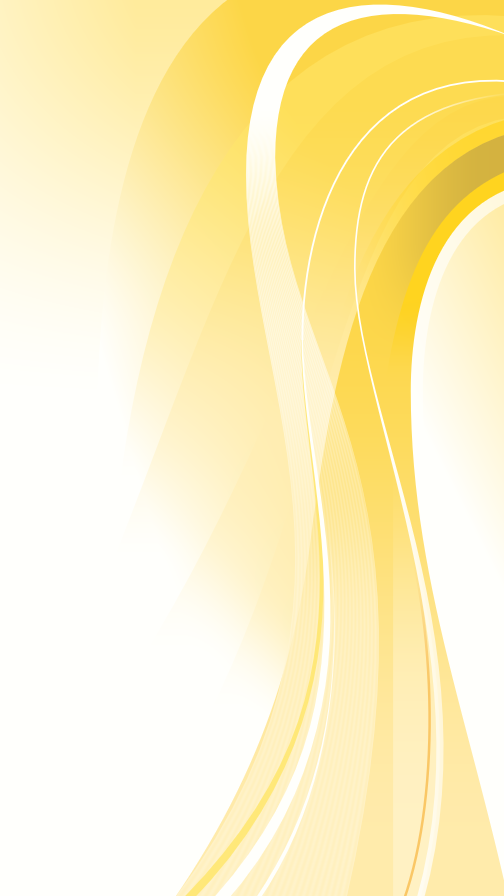
A Shadertoy shader for this background:

```glsl
// Golden ribbons sweep up from the lower edge and arch over to the right.
// Cubic curves give signed distances; these fill fading layers and draw
// tapered strokes, with fine stripes along the translucent ribbon.

const vec3 WHITE = vec3(1., 1., .99);
const vec3 CREAM = vec3(1., .93, .7);
const vec3 LEMON = vec3(1., .9, .4);
const vec3 GOLD = vec3(.99, .84, .28);
const vec3 AMBER = vec3(1., .83, .12);
const vec3 OLIVE = vec3(.83, .7, .25);

// Smooth step that may also fall.
float ramp(float a, float b, float x) {
  float t = clamp((x - a) / (b - a), 0., 1.);
  return t * t * (3. - 2. * t);
}

vec2 bezier(vec4 s, vec4 e, float t) {
  vec2 m = mix(s.zw, e.xy, t);
  return mix(mix(mix(s.xy, s.zw, t), m, t), mix(m, mix(e.xy, e.zw, t), t), t);
}

// Signed distance: negative where a leftward ray crosses the curve once.
float curve(vec2 p, vec4 s, vec4 e) {
  float near = 1e3, side = 1.;
  vec2 a = s.xy;
  for (int i = 1; i <= 28; i++) {
    vec2 b = bezier(s, e, float(i) / 28.);
    vec2 d = b - a, q = p - a;
    vec2 gap = q - d * clamp(dot(q, d) / dot(d, d), 0., 1.);
    near = min(near, dot(gap, gap));
    if ((a.y > p.y) != (b.y > p.y) && q.x > d.x * q.y / d.y) side = -side;
    a = b;
  }
  return side * sqrt(near);
}

// Two cubic pieces sharing a joint.
float sweep(vec2 p, vec4 s, vec4 e, vec4 f, vec2 g) {
  float u = curve(p, s, e), v = curve(p, vec4(e.zw, f.xy), vec4(f.zw, g));
  return sign(u) * sign(v) * min(abs(u), abs(v));
}

float cover(float d, float px) { return clamp(.5 - d / px, 0., 1.); }

float stroke(float d, float w, float px) { return cover(abs(d) - w, px); }

// Soft wash over the upper left and the fan of fading arcs.
vec3 fan(vec2 p, float px) {
  float wash = ramp(.95, 1.85, p.y) * min(.55 + 1.3 * p.x, .9);
  vec3 col = mix(WHITE, vec3(1., .91, .56), wash);
  float outer = sweep(p, vec4(.463, 1.787, .255, 1.639),
    vec4(.204, 1.292, .194, 1.014), vec4(.185, .7, .19, .3), vec2(.19, -.02));
  float fade = clamp((p.y + 3.3 * p.x - 1.733) / 2.3, 0., 1.);
  fade = min(fade + .3 * ramp(1.1, 1.7, p.y), 1.);
  col = mix(col, mix(WHITE, GOLD, fade), cover(outer, px) * ramp(.85, 1.15, p.y + p.x));

  float arc1 = curve(p, vec4(1.019, 1.745, .498, 1.789), vec4(.301, 1.315, .236, .806));
  float arc2 = curve(p, vec4(1.019, 1.708, .556, 1.72), vec4(.44, 1.199, .22, .655));
  float arc3 = curve(p, vec4(1.019, 1.588, .694, 1.581), vec4(.625, 1.014, .273, .458));
  float arc4 = curve(p, vec4(1.019, 1.546, .671, 1.5), vec4(.671, .852, .405, .343));
  float high = ramp(.9, 1.6, p.y);
  vec3 pale = mix(CREAM, LEMON, high), deep = mix(CREAM, GOLD, high);
  col = mix(col, pale, cover(arc1, px) * ramp(.8, 1.2, p.y) * .6);
  col = mix(col, deep, cover(arc2, px) * ramp(.65, 1., p.y) * .5);
  col = mix(col, deep, cover(arc3, px) * ramp(.46, .9, p.y) * .6);
  return mix(col, pale, cover(arc4, px) * ramp(.34, .8, p.y) * .55);
}

// Main golden stem, its shaded arch and the pale opening on the right.
vec3 stem(vec3 col, vec2 p, float px) {
  float edge = sweep(p, vec4(1.019, 1.516, .718, 1.431),
    vec4(.66, 1.014, .62, .736), vec4(.59, .481, .521, .25), vec2(.343, -.009));
  float shade = curve(p, vec4(1.019, 1.444, .868, 1.384), vec4(.799, 1.245, .764, 1.014));
  float gate = sweep(p, vec4(1.019, 1.407, .856, 1.35),
    vec4(.815, 1.153, .815, 1.002), vec4(.815, .644, .926, .366), vec2(1.009, -.009));
  float arch = ramp(1.05, 1.3, p.y), body = cover(edge, px);
  col = mix(col, AMBER, cover(edge - .028, px) * arch * ramp(.65, .95, p.x) * .7);
  col = mix(col, mix(vec3(1., .92, .67), GOLD, ramp(.1, 1.25, p.y)), body);
  col = mix(col, OLIVE, body * arch * ramp(.7, .97, p.x));
  col = mix(col, AMBER, cover(shade, px) * ramp(1.02, 1.2, p.y));
  float glow = clamp(p.y - .6 + 2. * (p.x - 1.), 0., .8);
  vec3 light = mix(WHITE, vec3(1., .9, .54), glow);
  light = mix(light, WHITE, cover(-gate - .024, px) * .65);
  return mix(col, light, cover(gate, px));
}

// Ribbon: solid white at the top, then a striped veil down to the base.
vec3 ribbon(vec3 col, vec2 p, float px) {
  float left = sweep(p, vec4(1.019, 1.704, .741, 1.824),
    vec4(.488, 1.801, .488, 1.431), vec4(.488, 1.014, .785, .574), vec2(.343, -.009));
  float right = sweep(p, vec4(1.019, 1.704, .741, 1.801),
    vec4(.546, 1.755, .546, 1.465), vec4(.556, 1.037, .891, .875), vec2(.685, -.016));
  float across = abs(left) / max(abs(left) + abs(right), 1e-4);
  float stripe = .07 * cos(across * 150.) * ramp(1.55, 1.35, p.y);
  float veil = mix(.27, .58, ramp(.7, 1.15, p.y));
  float alpha = mix(veil, 1., ramp(1.25, 1.58, p.y)) + stripe;
  float inside = abs(cover(left, px) - cover(right, px));
  col = mix(col, CREAM, inside * ramp(.85, .5, p.y) * .6);
  return mix(col, WHITE, inside * min(alpha, 1.));
}

// Tapered white lines with warm companions.
vec3 lines(vec3 col, vec2 p, float px) {
  float first = sweep(p, vec4(1.019, 1.616, .694, 1.644),
    vec4(.6, 1.338, .6, 1.106), vec4(.6, .806, .787, .389), vec2(.435, -.009));
  float second = sweep(p, vec4(1.019, 1.593, .764, 1.569),
    vec4(.704, 1.431, .704, 1.245), vec4(.704, .968, .972, .481), vec2(.833, -.009));
  float third = curve(p, vec4(.62, .898, .671, .667), vec4(.718, .296, .509, -.009));
  float warm1 = curve(p, vec4(.6, 1.102, .595, .806), vec4(.782, .412, .37, -.009));
  float warm2 = curve(p, vec4(.81, .713, .868, .481), vec4(.868, .181, .801, -.009));
  float low = ramp(1.1, .4, p.y), base = ramp(.4, 0., p.y);
  float panel = cover(.78 - p.x, px) * (1. - cover(second, px));
  col = mix(col, WHITE, panel * ramp(.9, .4, p.y) * step(p.x, .88) * .3);
  col = mix(col, LEMON, stroke(warm1, .002 + .002 * low + .004 * base, px) * .8);
  col = mix(col, vec3(.98, .78, .4), stroke(warm2, .0025, px) * ramp(.7, .4, p.y));
  col = mix(col, WHITE, stroke(third, .001 + .003 * base, px) * ramp(.8, .3, p.y));
  col = mix(col, WHITE, stroke(first, .0018 + .005 * low + .005 * base, px));
  return mix(col, WHITE, stroke(second, .0016 + .0055 * low, px) * ramp(1.05, .75, p.x));
}

void mainImage(out vec4 fragColor, in vec2 fragCoord) {
  vec2 p = fragCoord / iResolution.xy * vec2(1., 16. / 9.);
  float px = 16. / 9. / iResolution.y;
  vec3 col = stem(fan(p, px), p, px);
  fragColor = vec4(lines(ribbon(col, p, px), p, px), 1.);
}
```
